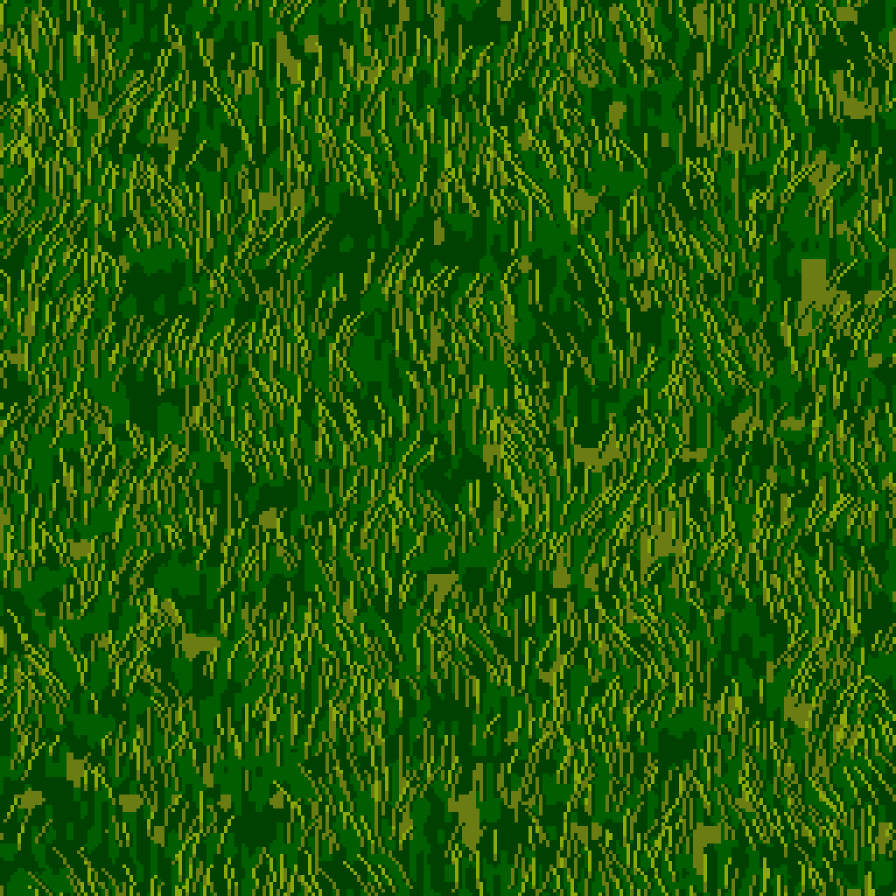
Reproduce this texture procedurally as a Shadertoy shader.

```glsl
const vec3 DARK_GREEN = vec3(0.00, 0.25, 0.00);
const vec3 MID_GREEN = vec3(0.00, 0.37, 0.00);
const vec3 OLIVE = vec3(0.42, 0.49, 0.07);
const vec3 BRIGHT = vec3(0.55, 0.66, 0.04);

const float TEXELS = 256.0;              // texels across the canvas
const vec2 CELL = vec2(4.0, 5.0);        // one blade per cell, in texels
const vec2 PATCH_SIZE = vec2(28.0, 11.0);
const vec2 CLUMP_SIZE = vec2(12.0, 7.0);
const vec2 STREAK_SIZE = vec2(2.0, 6.0);
const vec2 TUFT_SIZE = vec2(5.0, 9.0);
const vec2 FAN_SIZE = vec2(17.0, 13.0);
const float MIN_LENGTH = 5.5;
const float MAX_LENGTH = 12.0;
const float BLADE_SHARE = 0.95;
const float BRIGHT_SHARE = 0.50;
const float MID_LEVEL = 0.465;
const float TUFT_LEVEL = 0.84;

vec2 hash22(vec2 p) {
    vec3 q = fract(p.xyx * vec3(0.1031, 0.1030, 0.0973));
    q += dot(q, q.yzx + 33.33);
    return fract((q.xx + q.yz) * q.zy);
}

float noise(vec2 p) {
    vec2 i = floor(p), f = fract(p);
    f = f * f * (3.0 - 2.0 * f);
    float low = mix(hash22(i).x, hash22(i + vec2(1, 0)).x, f.x);
    float high = mix(hash22(i + vec2(0, 1)).x, hash22(i + vec2(1, 1)).x, f.x);
    return mix(low, high, f.y);
}

// Broad horizontal patches of shade and light
float patchLight(vec2 p) {
    return mix(noise(p / PATCH_SIZE + 7.3), noise(p / CLUMP_SIZE + 41.7), 0.5);
}

// Chance that a blade grows from this root
float bladeDensity(vec2 root) {
    float light = mix(patchLight(root), noise(root / CLUMP_SIZE + 83.1), 0.35);
    return BLADE_SHARE * smoothstep(0.34, 0.54, light);
}

// Vertical streaks and olive tufts behind the blades
vec3 undergrowth(vec2 p) {
    float streak = noise(p / STREAK_SIZE + 19.0);
    float tuft = noise(p / TUFT_SIZE + 61.0) + 0.15 * (streak - 0.5);
    if (tuft > TUFT_LEVEL) return OLIVE;
    return mix(streak, patchLight(p), 0.5) > MID_LEVEL ? MID_GREEN : DARK_GREEN;
}

vec3 grass(vec2 p) {
    p = floor(p) + 0.5;
    vec3 color = undergrowth(p);
    vec2 home = floor(p / CELL);

    // Far rows first, so nearer blades cover them
    for (int row = 0; row <= 3; row++) {
        for (int column = -2; column <= 2; column++) {
            vec2 id = home + vec2(column, -row);
            vec2 jitter = hash22(id + 131.0);
            vec2 kind = hash22(id + 277.0);
            vec2 shape = hash22(id + 419.0);
            vec2 root = (id + jitter) * CELL;

            float bladeLength = mix(MIN_LENGTH, MAX_LENGTH, shape.x);
            float t = (p.y - root.y) / bladeLength;
            if (t < 0.0 || t > 1.0 || kind.x > bladeDensity(root)) continue;

            // Neighbours fan out together, each with its own bend
            float fan = 2.0 * noise(root / FAN_SIZE + 29.0) - 1.0;
            float lean = 0.75 * fan + 0.55 * (shape.y - 0.5);
            float bend = lean * bladeLength * mix(t, t * t, 0.5);
            float across = p.x - root.x - bend;

            if (abs(across) < 0.5) {
                color = kind.y < BRIGHT_SHARE && t > 0.25 ? BRIGHT : OLIVE;
            } else if (abs(across - 1.0) < 0.5) {
                color = DARK_GREEN;
            }
        }
    }
    return color;
}

void mainImage(out vec4 fragColor, in vec2 fragCoord) {
    float scale = TEXELS / iResolution.y;
    vec3 color = vec3(0.0);
    // Four samples per pixel smooth the texel edges
    for (int i = 0; i < 4; i++) {
        vec2 offset = vec2(i % 2, i / 2) * 0.5 - 0.25;
        color += grass((fragCoord + offset) * scale);
    }
    fragColor = vec4(color / 4.0, 1.0);
}
```
